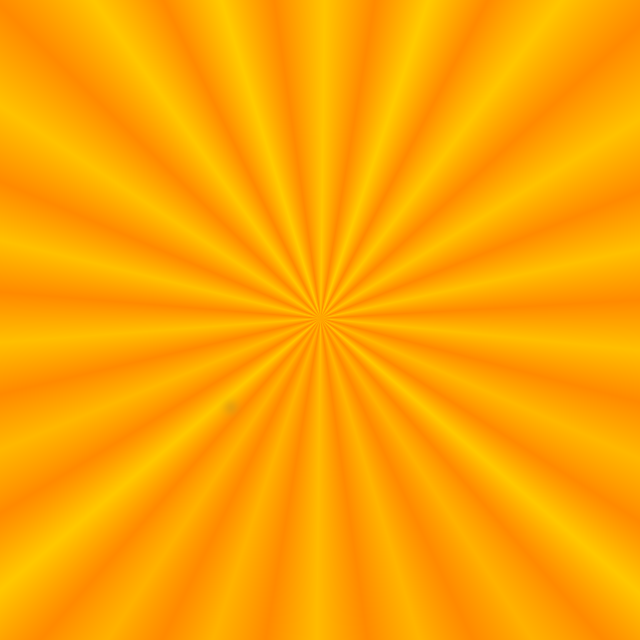
Give the GLSL for this background, as a three.js fragment shader.

```glsl
varying vec2 vUv;

#define CENTER vec2(0.501, 0.5025)
#define RAY_COUNT 20.0
#define RAY_OFFSET 5.7
#define BEND 5.0
#define DARK_GREEN 0.54
#define HUB_GREEN 0.65
#define HUB_RADIUS 0.018
#define SMUDGE_POS vec2(0.361, 0.363)
#define SMUDGE_RADIUS 0.011
#define SMUDGE_COLOR vec3(0.84, 0.60, 0.08)

float bump(float x, float middle, float width) {
  float t = (x - middle) / width;
  return exp(-t * t);
}

// Angle around the center in degrees, 0 to 360
float polarAngle(vec2 p) {
  return mod(degrees(atan(p.y, p.x)), 360.0);
}

// Shift that makes the spacing of the rays uneven
float angleShift(float angle) {
  float rise = smoothstep(13.0, 62.0, angle) + smoothstep(120.0, 165.0, angle);
  float fall = smoothstep(224.0, 255.0, angle) + smoothstep(280.0, 335.0, angle);
  return BEND * (rise - fall);
}

// Green level at the crest of a ray, mirrored about the vertical
float crestGreen(float angle) {
  float fromTop = abs(angle - 90.0);
  fromTop = min(fromTop, 360.0 - fromTop);
  float fromBottom = 180.0 - fromTop;
  float green = 0.75 + 0.018 * cos(radians(fromTop));
  green += 0.03 * bump(fromTop, 23.0, 14.0);
  green -= 0.055 * bump(fromBottom, 27.0, 12.0);
  green += 0.045 * bump(fromBottom, 50.0, 8.0);
  green -= 0.025 * bump(fromBottom, 68.0, 9.0);
  return green;
}

void main() {
  vec2 p = vUv - CENTER;
  float angle = polarAngle(p);

  // Triangle wave across each ray
  float phase = (angle - angleShift(angle) + RAY_OFFSET) * RAY_COUNT / 360.0;
  float wave = 1.0 - 2.0 * abs(fract(phase + 0.5) - 0.5);
  float green = mix(DARK_GREEN, crestGreen(angle), wave);

  // Rays blend together at the hub
  green = mix(HUB_GREEN, green, smoothstep(0.0, HUB_RADIUS, length(p)));
  vec3 color = vec3(1.0, green, 0.0);

  // Faint smudge
  float smudge = bump(length(vUv - SMUDGE_POS), 0.0, SMUDGE_RADIUS);
  color = mix(color, SMUDGE_COLOR, 0.6 * smudge);

  gl_FragColor = vec4(color, 1.0);
}
```
